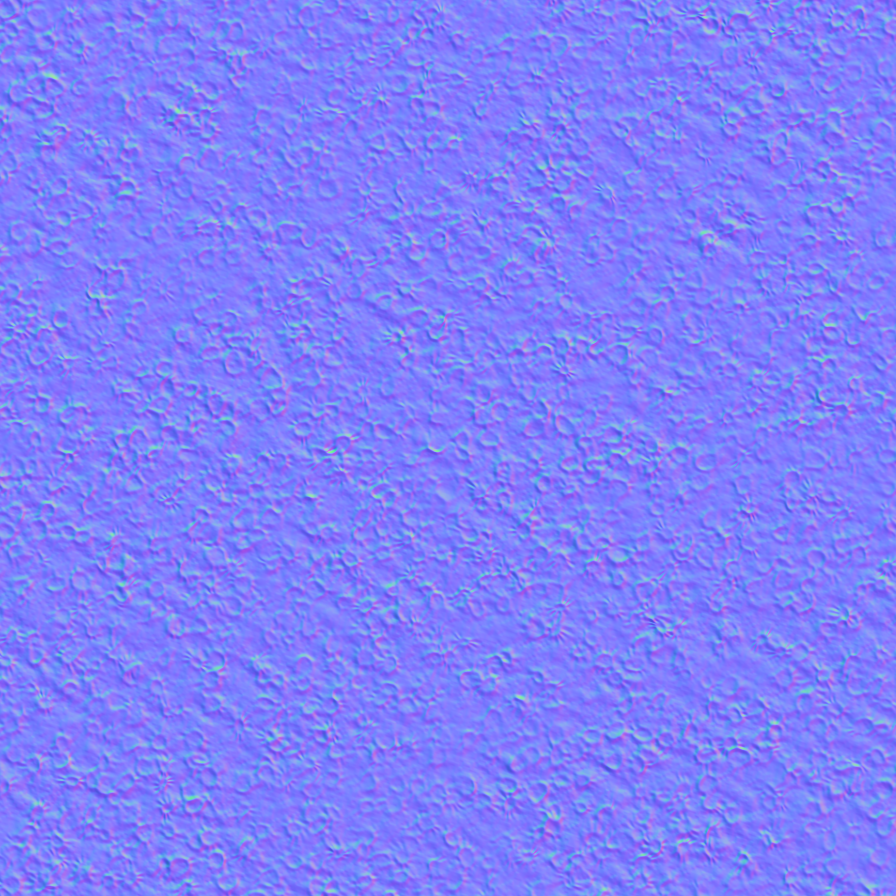
Reproduce this texture map procedurally as a WebGL 2 fragment shader.

```glsl
#version 300 es
precision highp float;
// Tangent-space normal map of a rough surface with small pits, rims and wrinkles.

#define CELLS 36.0         // pit cells across the canvas
#define PIT_SHARE 0.85     // share of cells that hold a pit
#define RIM_HEIGHT 0.085
#define RIM_WIDTH 0.12
#define WRINKLE_HEIGHT 0.018
#define GRAIN_HEIGHT 0.13
#define WARP 0.25          // distortion of the pits, in cells
#define RELIEF 0.66        // overall slope strength
#define LATERAL 0.85       // strength of sideways slopes
#define SKEW 0.6           // extra steepness of upward faces
#define SAMPLE_STEP 0.03   // slope sampling distance, in cells

uniform vec2 u_resolution;
out vec4 fragColor;

float hash(vec2 p) {
  return fract(sin(dot(p, vec2(127.1, 311.7))) * 43758.5453);
}

// Value noise with quintic blending, so that its slopes stay smooth
float noise(vec2 p) {
  vec2 cell = floor(p);
  vec2 f = fract(p);
  vec2 blend = f * f * f * (f * (f * 6.0 - 15.0) + 10.0);
  float low = mix(hash(cell), hash(cell + vec2(1.0, 0.0)), blend.x);
  float high = mix(hash(cell + vec2(0.0, 1.0)), hash(cell + vec2(1.0)), blend.x);
  return mix(low, high, blend.y);
}

float bell(float x) {
  return exp(-x * x);
}

// Fine grain, slightly drawn out along a falling diagonal
float grain(vec2 p) {
  const vec2 along = vec2(0.85, -0.53);
  vec2 q = vec2(dot(p, along) * 0.9, dot(p, vec2(-along.y, along.x)) * 1.1);
  const mat2 turn = mat2(0.8, 0.6, -0.6, 0.8);
  float sum = 0.0;
  float amplitude = 1.0;
  q *= 1.7;
  for (int octave = 0; octave < 3; octave++) {
    sum += amplitude * noise(q);
    q = turn * q * 2.07 + 17.3;
    amplitude *= 0.42;
  }
  return sum;
}

// Scattered pits: an uneven raised rim with radial wrinkles outside it
float pits(vec2 p) {
  vec2 home = floor(p);
  float sum = 0.0;
  for (int y = -1; y <= 1; y++) {
    for (int x = -1; x <= 1; x++) {
      vec2 cell = home + vec2(x, y);
      float seed = hash(cell + 5.7);
      vec2 center = cell + 0.1 + 0.8 * vec2(hash(cell + 31.4), hash(cell + 73.9));
      vec2 offset = p - center;
      float dist = length(offset);
      float angle = atan(offset.y, offset.x + 1e-5);
      float radius = mix(0.2, 0.36, hash(cell + 11.8));
      float phase = seed * 40.0;
      float rim = bell((dist - radius) / RIM_WIDTH) * (0.7 + 0.3 * cos(angle + phase));
      float skirt = bell((dist - radius - 0.18) / 0.18);
      skirt *= smoothstep(0.7 * radius, radius + 0.12, dist);
      float spokes = 5.0 + floor(seed * 5.0);
      float wrinkle = skirt * cos(angle * spokes + phase + 1.5 * sin(2.0 * angle + phase));
      float present = step(hash(cell + 91.2), PIT_SHARE);
      sum += present * (RIM_HEIGHT * rim + WRINKLE_HEIGHT * wrinkle);
    }
  }
  return sum;
}

float height(vec2 p) {
  vec2 warp = vec2(noise(p * 1.6 + 40.0), noise(p * 1.6 + 80.0)) - 0.5;
  float roughness = mix(0.65, 1.3, noise(p * 0.45 + 120.0));
  return roughness * (pits(p + WARP * warp) + GRAIN_HEIGHT * (grain(p + 200.0) - 0.8));
}

void main() {
  vec2 p = gl_FragCoord.xy / u_resolution * CELLS;

  // Slopes by central differences
  vec2 dx = vec2(SAMPLE_STEP, 0.0);
  vec2 dy = dx.yx;
  vec2 rise = vec2(height(p + dx) - height(p - dx), height(p + dy) - height(p - dy));
  vec2 facing = -RELIEF * vec2(LATERAL, 1.0) * rise / (2.0 * SAMPLE_STEP);
  facing.y += SKEW * (facing.y * facing.y - 0.018);

  // Pack the normal into colour, with blue dimmed on steep faces
  vec3 normal = normalize(vec3(facing, 1.0));
  normal.z *= normal.z;
  fragColor = vec4(0.5 + 0.5 * normal, 1.0);
}
```
